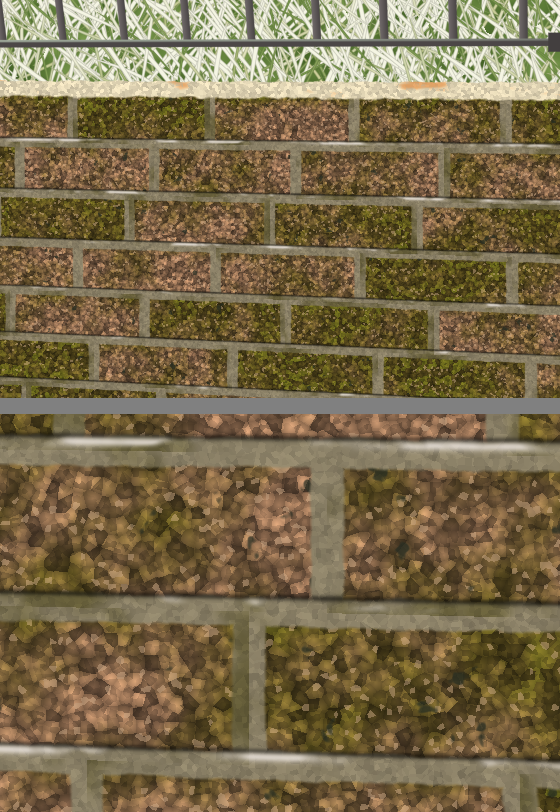
Top, the full canvas; bottom, a detail of the centre.
Give the GLSL for this texture, as a WebGL 2 fragment shader.

```glsl
#version 300 es
precision highp float;
uniform vec2 u_resolution;
out vec4 outColor;

#define COURSE_PITCH 0.125
#define BRICK_PITCH 0.35
#define BED_HALF 0.0115
#define JOINT_HALF 0.0135
#define GRAIN 95.0
#define WIDENING 0.215
#define BRICKS 20.0
#define BARS 44.0
#define BLADE_LAYERS 22
#define RAIL_Y 0.110

const vec3 BRICK = vec3(0.52, 0.39, 0.29), MOSS = vec3(0.34, 0.29, 0.11);
const vec3 LICHEN = vec3(0.43, 0.45, 0.10), MORTAR = vec3(0.54, 0.50, 0.40);
const vec3 SALT = vec3(0.90, 0.87, 0.84), COPING = vec3(0.90, 0.85, 0.72);
const vec3 RUST = vec3(0.88, 0.56, 0.28), IRON = vec3(0.33, 0.31, 0.31);
const vec3 SHADE = vec3(0.24, 0.36, 0.13), LEAF = vec3(0.48, 0.60, 0.30);
const vec3 STRAW = vec3(0.81, 0.82, 0.60), PALE = vec3(0.96, 0.96, 0.89);
// Bond shift of each course, from the top down
const float SHIFT[7] = float[7](0.55, 0.15, 0.97, 0.59, 0.08, 0.71, 0.20);

float hash(vec2 p) { return fract(sin(dot(p, vec2(127.1, 311.7))) * 43758.5); }
mat2 turn(float a) { return mat2(cos(a), sin(a), -sin(a), cos(a)); }
float cover(float d) { float e = 0.8 / u_resolution.y; return smoothstep(e, -e, d); }

// Layered sines, about -1 to 1
float waves(vec2 p) {
  float sum = 0.0, amp = 0.6;
  for (int i = 0; i < 4; i++) {
    sum += amp * sin(p.x + 1.6 * sin(p.y * 0.8 + float(i))) * cos(p.y + 1.3 * sin(p.x * 0.7));
    p = turn(0.9) * p * 1.9 + 3.7;
    amp *= 0.6;
  }
  return sum;
}

// Cellular noise: distance to the nearest grain, and its random tone
vec2 grains(vec2 p) {
  vec2 best = vec2(9.0, 0.0);
  for (int j = -1; j <= 1; j++) for (int i = -1; i <= 1; i++) {
    vec2 id = floor(p) + vec2(i, j);
    vec2 seed = id + vec2(hash(id), hash(id + 41.3));
    float d = length(seed - p);
    if (d < best.x) best = vec2(d, hash(id + 7.9));
  }
  return best;
}

// Overlapping tapered blades at many angles
vec3 grass(vec2 p) {
  vec3 col = mix(SHADE, LEAF, 0.5 + 0.5 * waves(p * 16.0));
  float clump = 0.12 * waves(p * 7.0 + 2.0);
  for (int i = 0; i < BLADE_LAYERS; i++) {
    float k = float(i);
    vec2 q = turn(mix(-1.15, 1.15, hash(vec2(k, 3.0)))) * (p + k * 0.37);
    q.x += 0.02 * sin(q.y * 9.0 + k);
    vec2 cell = vec2(q.x * 22.0, q.y * 4.0);
    cell.y += hash(vec2(floor(cell.x), k));
    vec2 id = floor(cell) + k * 17.0, f = fract(cell);
    float r = hash(id), tone = hash(id + 5.3);
    float middle = 0.5 + (r - 0.7) * 2.2 * (f.y - 0.5) * (f.y - 0.5);
    float halfWidth = mix(0.06, 0.14, tone) * sqrt(sin(3.14159 * f.y));
    float d = abs(f.x - middle) - halfWidth;
    vec3 blade = mix(LEAF, STRAW, smoothstep(0.1, 0.4, tone));
    blade = mix(blade, PALE, smoothstep(0.35, 0.7, tone + 0.008 * k + clump));
    blade *= 1.0 - 0.18 * smoothstep(-0.08, 0.0, d);
    col = mix(col, blade, cover(d / 22.0) * step(0.42, r + clump));
  }
  return col;
}

// Rail with upright bars that lean more towards the left
vec3 fence(vec3 col, vec2 p, float t) {
  float u = BARS * log(1.0 + WIDENING * (t + 0.09 * (1.0 - t) * (RAIL_Y - p.y)));
  float across = fract(u + 0.44) - 0.5;
  float bar = max((abs(across) - 0.06) * 0.16, p.y - RAIL_Y);
  col = mix(col, IRON * (1.1 - 4.0 * across), cover(bar));
  float drop = p.y - RAIL_Y + 0.004 * t;
  vec3 railColor = mix(IRON * 0.9, vec3(0.62, 0.66, 0.60), smoothstep(-0.001, -0.007, drop) * (1.0 - 0.5 * t));
  col = mix(col, railColor, cover(abs(drop) - 0.0095));
  float fitting = max((abs(t - 0.992) - 0.013) * 1.4, abs(drop) - 0.024);
  return mix(col, IRON * 0.8, cover(fitting));
}

vec3 wall(vec2 p, float t) {
  // Courses widen to the right and narrow downwards
  float c = 0.357 + 0.018 * t, b = 0.128 + 0.0147 * t, a = 0.00165 + 0.0009 * t;
  float n = (b - sqrt(b * b - 4.0 * a * (p.y - c))) / (2.0 * a);
  int course = clamp(int(floor(n)) + 1, 0, 6);
  float u = BRICKS * log(1.0 + WIDENING * t) - SHIFT[course];
  vec2 f = fract(vec2(u, n)), id = floor(vec2(u, n));
  vec2 toEdge = (0.5 - abs(f - 0.5)) * vec2(BRICK_PITCH, COURSE_PITCH) - vec2(JOINT_HALF, BED_HALF);
  float inside = min(toEdge.x, toEdge.y) + 0.0016 * waves(p * 70.0);
  float bed = (f.y - step(0.5, f.y)) * COURSE_PITCH;
  vec2 grit = grains(p * GRAIN), fine = grains(p * GRAIN * 2.1);
  float patches = waves(p * 13.0 + id * 2.3), blotch = waves(p * 38.0);

  // Brick face: mossy along its upper edge and low on the wall
  float damp = 0.5 * patches + 0.3 * blotch + 0.8 * (hash(id) - 0.5) + 0.25 * p.y;
  damp += 0.5 * exp(-f.y * 6.0) + 0.7 * exp(-(p.y - 0.24) * 40.0);
  vec3 face = mix(BRICK, MOSS, smoothstep(-0.45, 0.6, damp));
  face *= (0.66 + 0.66 * grit.y) * (1.2 - 0.45 * grit.x) * (0.8 + 0.4 * fine.y);
  face = mix(face, LICHEN * (0.7 + 0.5 * fine.y), 0.65 * smoothstep(0.3, 1.0, damp) * step(0.55, grit.y));
  face = mix(face, vec3(0.72, 0.60, 0.48), 0.5 * step(0.93, fine.y));
  face = mix(face, vec3(0.14, 0.17, 0.13), 0.7 * smoothstep(0.75, 0.95, waves(p * 52.0 + 9.0)));

  // Mortar: stained, with a shadow and salt under each course
  vec3 joint = mix(MORTAR, vec3(0.39, 0.36, 0.22), smoothstep(-0.1, 0.9, patches + 0.4 * blotch));
  joint *= 0.86 + 0.16 * fine.y + 0.12 * grit.y;
  vec3 col = mix(joint, face, smoothstep(-0.0018, 0.0018, inside));
  float lip = exp(-pow((bed + BED_HALF) / 0.0026, 2.0));
  col *= 1.0 - 0.5 * lip;
  float salt = waves(vec2(p.x * 16.0, n * 4.0)) + 0.3 * blotch + 0.75 - 1.1 * p.y;
  float streak = exp(-pow((bed + 0.007) / 0.0038, 2.0));
  return mix(col, SALT, 0.85 * streak * smoothstep(0.15, 0.85, salt));
}

vec3 coping(vec2 p) {
  vec2 grit = grains(p * GRAIN * 1.3);
  vec3 col = COPING * (0.86 + 0.24 * grit.y);
  float rust = waves(vec2(p.x * 11.0, p.y * 30.0) + 4.0) - (p.y - 0.2) * 12.0;
  return mix(col, RUST, 0.7 * smoothstep(0.35, 0.9, rust + 0.3 * grit.y));
}

void main() {
  vec2 p = vec2(gl_FragCoord.x, u_resolution.y - gl_FragCoord.y) / u_resolution.y;
  float t = gl_FragCoord.x / u_resolution.x;
  float ragged = waves(p * 60.0);
  float ledge = p.y - 0.203 - 0.004 * t - 0.003 * ragged;
  float brow = p.y - 0.242 - 0.010 * t - 0.004 * ragged;
  vec3 col = vec3(0.0);
  if (ledge < 0.01) col = fence(grass(p), p, t);
  col = mix(coping(p), col, cover(ledge));
  if (brow > -0.01) col = mix(wall(p, t), col, smoothstep(0.004, -0.004, brow));
  outColor = vec4(col, 1.0);
}
```
